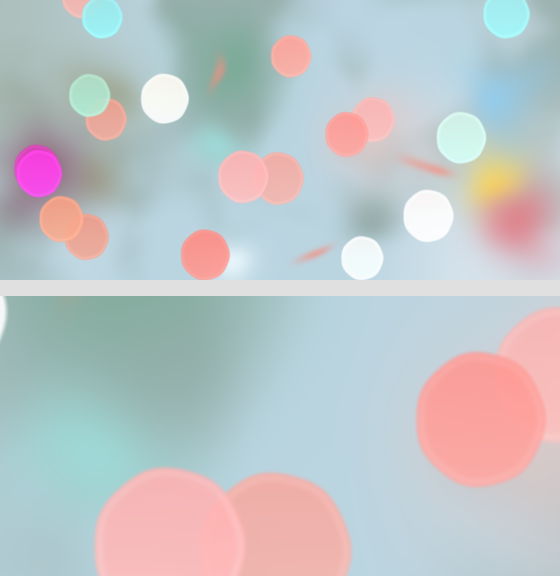
Top: the whole. Bottom: its middle third, enlarged.
Write a Shadertoy shader that draws this background.

```glsl
// Defocused lights over a pale, hazy blue-grey backdrop.
// Layered noise forms the haze; a low-discrepancy sequence scatters soft glows
// and crisp lens discs, some of which overlap a warm partner.

const vec3 GLOW_TINTS[13] = vec3[13](
    vec3(0.99, 0.86, 0.34), vec3(0.74, 0.84, 0.90), vec3(0.62, 0.87, 0.86),
    vec3(0.76, 0.85, 0.89), vec3(0.57, 0.80, 0.93), vec3(0.57, 0.66, 0.65),
    vec3(0.47, 0.67, 0.59), vec3(0.62, 0.63, 0.54), vec3(0.78, 0.86, 0.90),
    vec3(0.88, 0.80, 0.80), vec3(0.93, 0.98, 1.00), vec3(0.62, 0.65, 0.56),
    vec3(0.88, 0.48, 0.52));

const vec3 DISC_TINTS[13] = vec3[13](
    vec3(0.98, 0.27, 0.91), vec3(0.63, 0.95, 0.96), vec3(1.00, 0.62, 0.60),
    vec3(1.00, 0.57, 0.54), vec3(0.69, 0.90, 0.81), vec3(1.00, 1.00, 1.00),
    vec3(1.00, 0.66, 0.62), vec3(1.00, 0.72, 0.72), vec3(0.60, 0.94, 0.95),
    vec3(0.83, 0.98, 0.94), vec3(0.97, 1.00, 1.00), vec3(1.00, 1.00, 0.97),
    vec3(0.97, 0.65, 0.54));

float hash(vec2 p) {
    p = fract(p * vec2(0.1031, 0.1137));
    p += dot(p, p.yx + 33.33);
    return fract((p.x + p.y) * p.x * 7.3);
}

float noise(vec2 p) {
    vec2 cell = floor(p), f = fract(p);
    f = f * f * f * (f * (f * 6.0 - 15.0) + 10.0);
    return mix(mix(hash(cell), hash(cell + vec2(1, 0)), f.x),
               mix(hash(cell + vec2(0, 1)), hash(cell + vec2(1, 1)), f.x), f.y);
}

float softNoise(vec2 p) {
    float sum = 0.0, weight = 0.6;
    for (int i = 0; i < 3; i++) {
        sum += weight * noise(p);
        p = mat2(1.5, 1.1, -1.1, 1.5) * p + 17.3;
        weight *= 0.42;
    }
    return sum;
}

// Evenly spread points over a 2 x 1 canvas
vec2 scatter(vec2 start, float i) {
    return fract(start + i * vec2(0.7549, 0.5698)) * vec2(2.0, 1.0);
}

float gaussian(vec2 q, float width) {
    return exp(-dot(q, q) / (width * width));
}

vec3 haze(vec2 p) {
    float n = softNoise(p * 2.6 + 5.0);
    vec3 color = mix(vec3(0.60, 0.69, 0.68), vec3(0.73, 0.835, 0.88), smoothstep(0.25, 0.6, n));
    float olive = (1.0 - smoothstep(0.0, 0.7, p.x)) * smoothstep(0.1, 0.6, p.y);
    color = mix(color, vec3(0.63, 0.67, 0.60), 0.5 * olive);
    float bright = smoothstep(1.2, 1.75, p.x) * (1.0 - smoothstep(0.35, 0.9, p.y));
    return mix(color, vec3(0.88, 0.91, 0.94), bright * (0.35 + 0.55 * n));
}

// Slightly polygonal lens disc with a faint bright rim
vec3 lensDisc(vec3 under, vec2 q, float radius, vec3 tint, float opacity) {
    float outline = radius * (1.0 + 0.010 * cos(7.0 * atan(q.y, q.x)));
    float d = length(q * vec2(1.0, 0.96)) - outline;
    float rim = exp(-pow((d + 0.006) / 0.005, 2.0));
    vec3 lit = tint + 0.04 * rim - vec3(0.0, 0.03, 0.03) * q.y / radius;
    return mix(under, clamp(lit, 0.0, 1.0), opacity * (1.0 - smoothstep(-0.004, 0.004, d)));
}

void mainImage(out vec4 fragColor, in vec2 fragCoord) {
    vec2 p = fragCoord / iResolution.xy * vec2(2.0, 1.0);
    vec3 color = haze(p);

    // Blurred glows, bent into uneven patches
    vec2 bent = p + 0.10 * (vec2(noise(p * 5.0), noise(p * 5.0 + 40.0)) - 0.5);
    for (int i = 0; i < 13; i++) {
        vec2 q = bent - scatter(vec2(0.88, 0.37), float(i));
        float width = 0.12 + 0.04 * sin(float(i) * 2.3);
        color = mix(color, GLOW_TINTS[i], 0.85 * gaussian(q, width));
    }

    // Small coral wisps
    for (int i = 0; i < 3; i++) {
        float k = float(i), angle = 0.15 - 1.0 * k;
        vec2 q = bent - vec2(0.76, 0.76) - k * vec2(0.38, -0.67) - vec2(0.0, k > 1.5 ? 1.0 : 0.0);
        q = mat2(cos(angle), -sin(angle), sin(angle), cos(angle)) * q;
        color = mix(color, vec3(0.96, 0.56, 0.50), 0.65 * gaussian(q * vec2(2.6, 1.0), 0.05));
    }

    // Dusky halo behind the magenta light
    vec2 discStart = vec2(0.07, 0.38);
    color = mix(color, vec3(0.56, 0.40, 0.48), 0.9 * gaussian(bent - scatter(discStart, 0.0), 0.15));

    // Crisp discs, each partner lying beneath its main disc
    for (int i = 0; i < 13; i++) {
        float k = float(i);
        vec2 q = p - scatter(discStart, k) - vec2(0.16 * sin(1.7 * k * k), 0.0);
        float radius = 0.081 + 0.009 * sin(k * 2.9);
        if (i % 4 == 0 || i == 2 || i == 7) {
            float angle = 2.4 * k + 2.0;
            vec2 shift = radius * (i == 0 ? 0.25 : 1.4) * vec2(cos(angle), sin(angle));
            vec3 warm = mix(vec3(0.95, 0.60, 0.51), vec3(1.0, 0.72, 0.71), 0.5 + 0.5 * sin(k * 4.0));
            color = lensDisc(color, q - shift, radius, i == 0 ? vec3(0.88, 0.24, 0.76) : warm, 0.82);
        }
        color = lensDisc(color, q, radius, DISC_TINTS[i], 0.9);
    }
    fragColor = vec4(color, 1.0);
}
```
